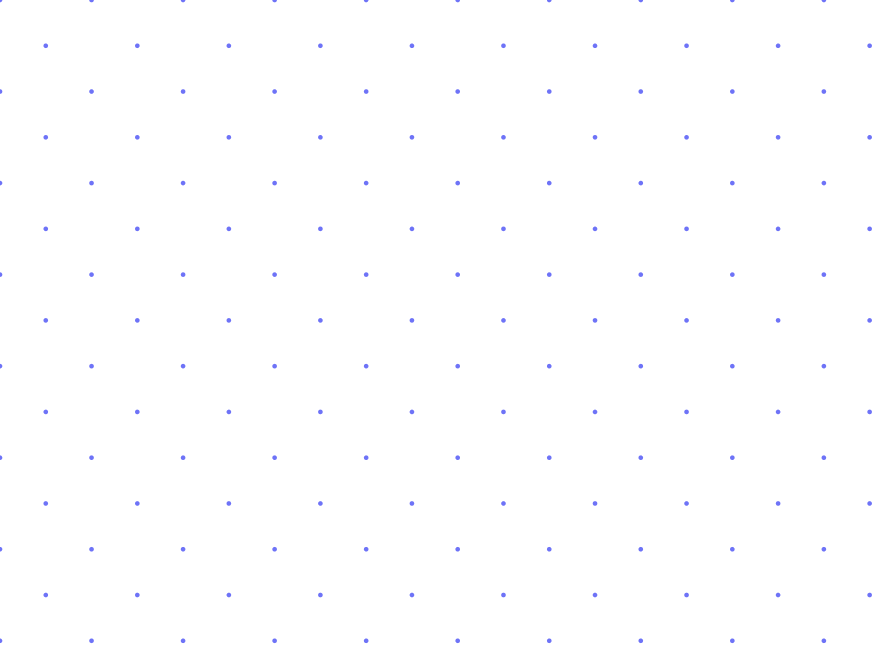
Give the GLSL for this pattern, as a WebGL 2 fragment shader.

```glsl
#version 300 es
precision highp float;

uniform vec2 u_resolution;
out vec4 fragColor;

const vec3 PAPER = vec3(1.0);
const vec3 DOT_BLUE = vec3(0.43, 0.45, 0.97);
const float REPEATS_DOWN = 7.341;  // tile periods in the canvas height
const float DOT_RADIUS = 0.025;    // in tile periods

// Distance to the nearest dot of a square lattice with unit spacing
float latticeDistance(vec2 p, vec2 offset, float radius) {
    vec2 cell = fract(p - offset + 0.5) - 0.5;
    return length(cell) - radius;
}

// Coverage of a shape, softened over one pixel
float coverage(float dist, float pixel) {
    return clamp(0.5 - dist / pixel, 0.0, 1.0);
}

void main() {
    // Tile units, anchored at the top left corner
    float pixel = REPEATS_DOWN / u_resolution.y;
    vec2 p = vec2(gl_FragCoord.x, gl_FragCoord.y - u_resolution.y) * pixel;

    // Two lattices, half a period apart, make the staggered rows
    float corners = latticeDistance(p, vec2(0.0), DOT_RADIUS);
    float centers = latticeDistance(p, vec2(0.5), DOT_RADIUS);
    float dots = coverage(min(corners, centers), pixel);

    fragColor = vec4(mix(PAPER, DOT_BLUE, dots), 1.0);
}
```
